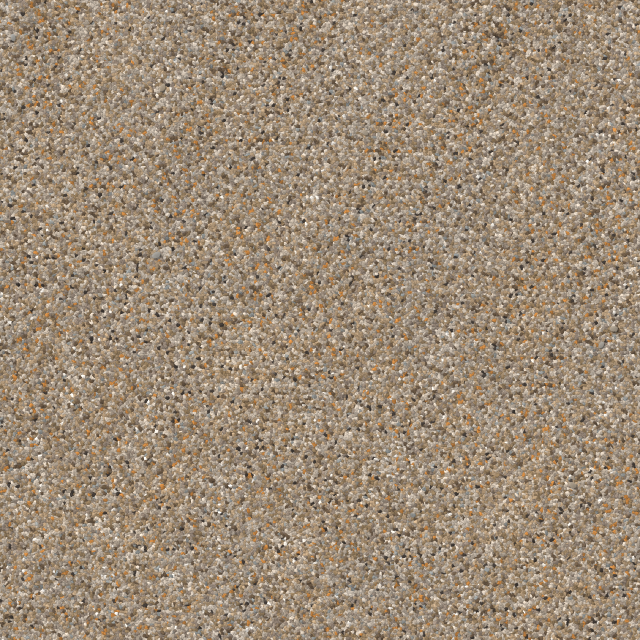
Give the GLSL for this texture, as a Shadertoy shader.

```glsl
// Coarse beach sand: tiny ragged mineral grains from a warped, stretched Voronoi
// pattern, each with its own mineral colour and facet light, softly blended at
// the joints, under faint drifts of tone, with a few small pebbles on top.
#define GRAINS 235.0
#define EXPOSURE 1.02
#define CONTRAST 0.88
#define GRAIN_JITTER 0.22
#define FACET_LIGHT 0.20
#define GAP_SHADE 0.82
#define SPECKLE 0.25
#define RAGGED 0.55
#define EDGE_BLEND 0.22
#define DRIFT 0.045
#define PEBBLES 9
#define SAMPLES 2

const vec2 LIGHT_DIR = vec2(-0.6, 0.8);
const vec3 MEAN_SAND = vec3(0.64, 0.57, 0.49);
const float PEBBLE_SIZE = 0.0065;
const int MINERALS = 10;

// Pale quartz, tan, taupe, light quartz, ochre, orange, umber, black, slate, white
const vec3 MINERAL_COLOUR[MINERALS] = vec3[MINERALS](
    vec3(0.68, 0.63, 0.57), vec3(0.68, 0.58, 0.46), vec3(0.56, 0.50, 0.45),
    vec3(0.81, 0.76, 0.70), vec3(0.54, 0.45, 0.33), vec3(0.74, 0.48, 0.22),
    vec3(0.38, 0.31, 0.24), vec3(0.20, 0.18, 0.17), vec3(0.54, 0.56, 0.56),
    vec3(0.95, 0.93, 0.90));
const float MINERAL_SHARE[MINERALS] = float[MINERALS](
    0.24, 0.20, 0.14, 0.15, 0.13, 0.035, 0.05, 0.015, 0.03, 0.01);

float hash(vec2 p) {
    return fract(sin(dot(p, vec2(127.1, 311.7))) * 43758.5453);
}

vec2 hash2(vec2 p) {
    return vec2(hash(p), hash(p + vec2(41.3, 17.9)));
}

float valueNoise(vec2 p) {
    vec2 cell = floor(p), f = fract(p);
    f = f * f * (3.0 - 2.0 * f);
    return mix(mix(hash(cell), hash(cell + vec2(1, 0)), f.x),
               mix(hash(cell + vec2(0, 1)), hash(cell + vec2(1, 1)), f.x), f.y);
}

vec2 rotate(vec2 p, float angle) {
    float c = cos(angle), s = sin(angle);
    return vec2(c * p.x - s * p.y, s * p.x + c * p.y);
}

// Picks a mineral by its share, then varies its brightness
vec3 grainColour(vec2 id) {
    float pick = hash(id + 3.3), total = 0.0;
    vec3 colour = MINERAL_COLOUR[0];
    for (int i = 0; i < MINERALS; i++) {
        if (pick >= total) colour = MINERAL_COLOUR[i];
        total += MINERAL_SHARE[i];
    }
    colour = mix(MEAN_SAND, colour, CONTRAST);
    return colour * (1.0 + GRAIN_JITTER * (hash(id + 51.7) - 0.5));
}

// Grain bed: the two nearest stretched cells blend across a ragged joint
vec3 grainBed(vec2 uv) {
    vec2 p = uv * GRAINS;
    p += RAGGED * (vec2(valueNoise(p * 1.9), valueNoise(p * 1.9 + 57.0)) - 0.5);
    vec2 base = floor(p), firstId = base, secondId = base, grainOffset = vec2(0);
    float nearest = 9.0, second = 9.0;
    for (int y = -1; y <= 1; y++)
    for (int x = -1; x <= 1; x++) {
        vec2 id = base + vec2(x, y);
        vec2 offset = p - id - 0.05 - 0.9 * hash2(id);
        vec2 stretched = rotate(offset, 6.283 * hash(id + 7.7)) * vec2(0.8, 1.25);
        float d = length(stretched) - 0.4 * hash(id + 23.1);
        if (d < nearest) {
            second = nearest; secondId = firstId;
            nearest = d; firstId = id;
            grainOffset = offset;
        } else if (d < second) {
            second = d; secondId = id;
        }
    }
    float joint = second - nearest;
    float own = 0.5 + 0.5 * smoothstep(0.0, EDGE_BLEND, joint);
    vec3 colour = mix(grainColour(secondId), grainColour(firstId), own);
    float tone = 1.0 + FACET_LIGHT * dot(grainOffset, LIGHT_DIR);
    tone += SPECKLE * (valueNoise(p * 2.7 + 13.0) - 0.5);
    return colour * tone * EXPOSURE * mix(GAP_SHADE, 1.0, smoothstep(0.0, 0.3, joint));
}

// Broad, faint changes of brightness and warmth
vec3 drift(vec2 uv) {
    float broad = valueNoise(uv * vec2(5.0, 7.0)) - 0.5;
    float patchy = valueNoise(uv * vec2(28.0, 36.0) + 9.0) - 0.5;
    float warmth = valueNoise(uv * 11.0 + 31.0) - 0.5;
    return 1.0 + DRIFT * (0.6 * broad + patchy + warmth * vec3(0.4, 0.0, -0.6));
}

// Scattered smooth pebbles with a small shadow
vec3 addPebbles(vec3 colour, vec2 uv) {
    for (int i = 0; i < PEBBLES; i++) {
        vec2 seed = vec2(float(i) + 1.0, 5.0), stretch = vec2(1.0, 1.5);
        float radius = PEBBLE_SIZE * mix(0.55, 1.2, hash(seed + 2.0));
        float angle = 3.1416 * hash(seed + 4.0);
        vec2 local = (uv - hash2(seed)) / radius;
        float body = length(rotate(local, angle) * stretch);
        float shadow = length(rotate(local + 0.4 * LIGHT_DIR, angle) * stretch);
        colour *= 1.0 - 0.4 * (1.0 - smoothstep(0.7, 1.15, shadow));
        vec3 stone = mix(vec3(0.62, 0.63, 0.63), vec3(0.66, 0.60, 0.52), hash(seed + 6.0));
        stone *= 1.0 + 0.15 * dot(local, LIGHT_DIR);
        colour = mix(colour, stone, 0.9 * (1.0 - smoothstep(0.8, 1.05, body)));
    }
    return colour;
}

void mainImage(out vec4 fragColor, in vec2 fragCoord) {
    vec3 sum = vec3(0);
    for (int k = 0; k < SAMPLES * SAMPLES; k++) {
        vec2 subPixel = (vec2(k % SAMPLES, k / SAMPLES) + 0.5) / float(SAMPLES) - 0.5;
        vec2 uv = (fragCoord + subPixel) / iResolution.y;
        sum += addPebbles(grainBed(uv) * drift(uv), uv);
    }
    fragColor = vec4(sum / float(SAMPLES * SAMPLES), 1.0);
}
```
